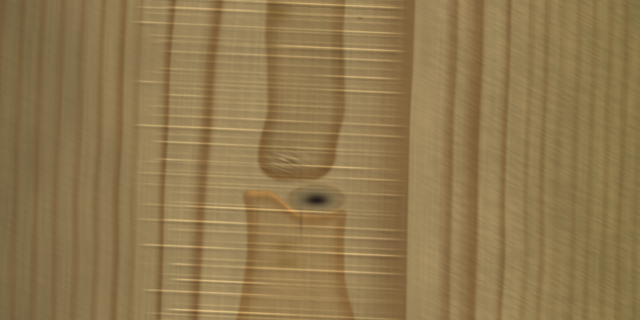
This texture is drawn by a WebGL 2 fragment shader. Its source:

```glsl
#version 300 es
precision highp float;
// Planed pine board: leaning growth rings, two grain arches meeting at a small knot,
// and pale saw scratches across the middle. Rings are lopsided Gaussians over a bent
// coordinate, arches are rounded-box distances, fibres are stretched value noise.
uniform vec2 u_resolution;
out vec4 fragColor;

float hash(vec2 p) {
    return fract(sin(dot(p, vec2(12.9898, 78.233))) * 43758.5453);
}

float noise(vec2 p) {
    vec2 i = floor(p), f = fract(p);
    f = f * f * (3.0 - 2.0 * f);
    return mix(mix(hash(i), hash(i + vec2(1, 0)), f.x),
               mix(hash(i + vec2(0, 1)), hash(i + vec2(1, 1)), f.x), f.y);
}

// Bell curve with separate widths below and above zero
float bell(float s, float below, float above) {
    float t = s / (s < 0.0 ? below : above);
    return exp(-t * t);
}

// Soft elliptical spot
float spot(vec2 p, vec2 centre, vec2 radius) {
    vec2 q = (p - centre) / radius;
    return exp(-dot(q, q));
}

// Rounded corner distance from two edge distances
float corner(vec2 q, float r) {
    q += r;
    return length(max(q, 0.0)) + min(max(q.x, q.y), 0.0) - r;
}

// Pale scratches in slightly tilted, jittered rows
float scratches(vec2 p, float period, float seed) {
    float s = (p.y - 0.045 * (p.x - 0.44)) / period;
    float row = floor(s);
    float h = hash(vec2(row, seed));
    float off = (s - row - 0.25 - 0.5 * h) * period;
    float start = 0.40 + 0.12 * hash(vec2(row, seed + 3.0));
    float reach = smoothstep(start, start + 0.06, p.x) * (1.0 - smoothstep(1.2, 1.29, p.x));
    float wear = smoothstep(0.15, 0.8, noise(vec2(p.x * 5.0 + h * 40.0, row + seed)));
    return (bell(off, 0.0028, 0.0035) - 0.3 * bell(off - 0.008, 0.004, 0.006))
        * reach * (0.25 + 0.75 * wear) * (0.5 + 0.5 * h);
}

void main() {
    // x runs 0..2 to the right, y runs 0..1 downward
    vec2 p = gl_FragCoord.xy / u_resolution;
    p = vec2(p.x * 2.0, 1.0 - p.y);

    // Board tone from side to side
    vec3 col = mix(vec3(0.47, 0.40, 0.265), vec3(0.62, 0.53, 0.365), smoothstep(-0.1, 0.65, p.x));
    col = mix(col, vec3(0.53, 0.46, 0.285), smoothstep(1.35, 2.05, p.x));

    // Bent coordinate that follows the leaning grain
    float lean = 0.03 + 0.045 * bell(p.x - 0.64, 0.12, 0.12);
    float g = p.x + lean * p.y * (1.3 - 0.3 * p.y) + 0.008 * (noise(vec2(p.x * 3.0, p.y * 5.0)) - 0.5);

    // Fine rings at both sides, then the strong ones
    float leftRings = pow(0.5 + 0.5 * cos(6.2832 * (g - 0.068) / 0.0635), 3.0);
    float rightRings = pow(0.5 + 0.5 * cos(6.2832 * (g - 1.665) / 0.049), 2.0);
    float ring = 0.36 * leftRings * (1.0 - smoothstep(0.33, 0.36, g));
    ring += 0.24 * rightRings * smoothstep(1.62, 1.66, g) * (0.5 + noise(vec2(g * 18.0, 2.0)));
    ring += 0.55 * bell(g - 0.388, 0.016, 0.009) + 0.28 * bell(g - 0.44, 0.018, 0.009);
    ring += 0.65 * bell(g - 0.54, 0.016, 0.008) + 0.70 * bell(g - 0.684, 0.026, 0.014);
    ring += 0.62 * bell(g - 1.293, 0.11, 0.006) + 0.52 * bell(g - 1.427, 0.024, 0.010);
    ring += 0.66 * bell(g - 1.508, 0.042, 0.010) + 0.50 * bell(g - 1.595, 0.014, 0.007);
    col = mix(col, vec3(0.43, 0.305, 0.165), min(ring, 0.9));

    // Upper arch, closing above the knot
    float wobble = 0.008 * (noise(vec2(p.y * 9.0, 4.0)) - 0.5);
    float upperMid = 0.955 - 0.027 * smoothstep(0.33, 0.48, p.y) + wobble;
    float upper = corner(vec2(abs(p.x - upperMid) - 0.12, p.y - 0.562), 0.075);
    float upperRim = bell(upper + 0.006, 0.030, 0.009);
    col = mix(col, vec3(0.53, 0.43, 0.27), 0.55 * (1.0 - smoothstep(-0.01, 0.008, upper)));
    col = mix(col, vec3(0.44, 0.31, 0.16), upperRim * (0.50 + 0.2 * smoothstep(0.3, 0.5, p.y)));

    // Lower arch, with a wavy top that dips under the knot
    float top = 0.598 + 0.072 * smoothstep(0.83, 0.95, p.x) - 0.018 * smoothstep(1.0, 1.09, p.x);
    float halfWidth = 0.151 + 0.6 * (p.y - 0.76) * (p.y - 0.76);
    float lower = corner(vec2(abs(p.x - 0.924 - wobble) - halfWidth, top - p.y), 0.02);
    col = mix(col, vec3(0.58, 0.46, 0.28), 0.55 * (1.0 - smoothstep(-0.02, 0.008, lower)));
    col = mix(col, vec3(0.47, 0.32, 0.155), 0.55 * bell(lower + 0.006, 0.030, 0.008));
    float lip = bell(p.y - top - 0.003, 0.006, 0.011) * smoothstep(0.755, 0.79, p.x);
    col = mix(col, vec3(0.76, 0.56, 0.31), 0.75 * lip * (1.0 - smoothstep(0.86, 1.09, p.x)));

    // Knot: grey halo, brown outline, dark heart
    vec2 k = (p - vec2(0.988, 0.622)) / vec2(0.084, 0.042);
    float r = length(k);
    col = mix(col, vec3(0.49, 0.43, 0.30), 0.75 * (1.0 - smoothstep(0.6, 1.15, r)));
    col = mix(col, vec3(0.45, 0.33, 0.18), 0.35 * bell(r - 1.0, 0.2, 0.12));
    col = mix(col, vec3(0.36, 0.31, 0.22), 0.5 * exp(-r * r * 3.0));
    col = mix(col, vec3(0.10, 0.075, 0.06), 0.9 * spot(p, vec2(0.989, 0.625), vec2(0.034, 0.015)));

    // Resin stains, grey scuffs and a faint crack
    float stain = spot(p, vec2(0.89, 0.77), vec2(0.035, 0.022)) + spot(p, vec2(0.895, 0.82), vec2(0.045, 0.018));
    stain += spot(p, vec2(0.87, 0.04), vec2(0.035, 0.03)) + spot(p, vec2(1.125, 0.057), vec2(0.008, 0.005));
    col = mix(col, vec3(0.42, 0.32, 0.13), 0.45 * stain);
    float scuff = noise(vec2(p.x * 40.0 - p.y * 25.0, p.y * 150.0 - p.x * 45.0)) - 0.45;
    col += 0.26 * scuff * spot(p, vec2(0.89, 0.50), vec2(0.06, 0.035));
    col *= 1.0 - 0.13 * bell(p.x - 0.941, 0.005, 0.005) * bell(p.y - 0.69, 0.03, 0.05);

    // Fibres: vertical streaks, slanted brush marks and broad mottling
    float slant = noise(vec2(p.x * 25.0 + p.y * 12.0, p.y * 150.0 - p.x * 75.0)) - 0.5;
    col *= 1.0 + slant * mix(0.035, 0.085, smoothstep(1.28, 1.4, p.x));
    col *= 1.0 + 0.05 * (noise(vec2(g * 120.0, p.y * 6.0)) - 0.5);
    col *= 1.0 + 0.07 * (noise(p * vec2(9.0, 6.0) + 7.0) - 0.5);

    // Saw scratches in a coarse and a fine layer
    float cut = scratches(p, 0.0465, 1.0) + 0.4 * scratches(p, 0.029, 8.0);
    col += vec3(0.25, 0.22, 0.15) * cut;

    fragColor = vec4(clamp(col, 0.0, 1.0), 1.0);
}
```
